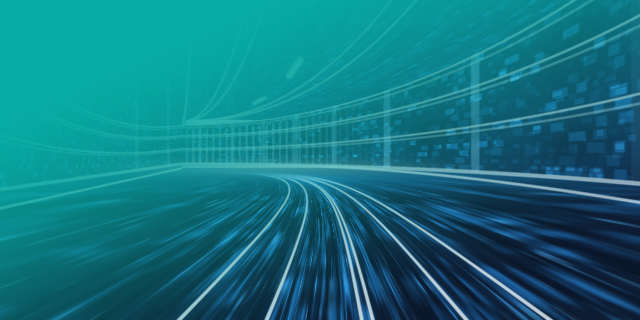
This background is drawn by a Shadertoy shader. Its source:

```glsl
// A curving data tunnel: bright floor rails, mosaic walls and a teal corner haze.

const vec3 TEAL = vec3(0.025, 0.68, 0.645);
const vec3 NAVY = vec3(0.05, 0.11, 0.20);
const vec3 BLUE = vec3(0.11, 0.40, 0.66);
const vec3 PALE = vec3(0.80, 0.86, 0.89);

float hash(vec2 p) {
    return fract(sin(dot(p, vec2(127.1, 311.7))) * 43758.5453);
}

float noise(vec2 p) {
    vec2 i = floor(p), f = fract(p);
    f = f * f * (3.0 - 2.0 * f);
    return mix(mix(hash(i), hash(i + vec2(1, 0)), f.x),
               mix(hash(i + vec2(0, 1)), hash(i + vec2(1, 1)), f.x), f.y);
}

float stroke(float d, float width, float aa) {
    return 1.0 - smoothstep(width - aa, width + aa, abs(d));
}

// Soft rectangular tiles, each with its own length and brightness.
float mosaic(vec2 p) {
    p.x += 3.0 * hash(vec2(floor(p.y), 7.0));
    vec2 f = abs(fract(p) - 0.5);
    float size = mix(0.25, 0.5, hash(floor(p) + 9.0));
    float tile = smoothstep(size, size - 0.15, f.x) * smoothstep(0.48, 0.3, f.y);
    return tile * smoothstep(0.35, 1.0, hash(floor(p)));
}

float segment(vec2 p, vec2 a, vec2 b) {
    vec2 ab = b - a;
    return length(p - a - ab * clamp(dot(p - a, ab) / dot(ab, ab), 0.0, 1.0));
}

// Rails share one bent perspective, so each is a constant lane value.
vec3 floorColor(vec2 p, float aa) {
    float depth = max(p.y - 0.521, 0.006);
    float scale = depth + 0.013;
    float lane = (p.x - 1.06 + 0.00509 / depth) / scale;
    float slope = lane + 0.00509 / (depth * depth);
    float angle = atan(lane);
    float row = log(depth);
    float streak = noise(vec2(angle * 34.0, row * 3.0));
    float fine = noise(vec2(angle * 85.0, row * 4.0 + 20.0));
    float patches = noise(vec2(angle * 13.0, row * 9.0));
    float near = smoothstep(0.01, 0.13, depth);
    float light = smoothstep(0.42, 0.95, streak * 0.55 + fine * 0.3 + patches * 0.25);
    vec3 col = mix(NAVY, BLUE, mix(0.5, light, near));
    col += vec3(0.12, 0.22, 0.25) * near * smoothstep(0.7, 0.95, fine) * patches;
    col = mix(col, NAVY * 0.6, 0.5 * near * smoothstep(0.55, 0.8, noise(vec2(angle * 50.0, row))));

    float lanes[6] = float[6](-0.995, -0.439, 0.165, 0.235, 0.83, 1.36);
    float rail = 0.0, glow = 0.0;
    for (int i = 0; i < 6; i++) {
        float d = abs(lane - lanes[i]) * scale / sqrt(1.0 + slope * slope);
        rail = max(rail, stroke(d, 0.0017 + 0.009 * depth, aa));
        glow += exp(-d * 90.0);
    }
    float visible = smoothstep(0.012, 0.045, depth);
    col += BLUE * 0.25 * glow * visible;
    return mix(col, PALE, rail * visible * 0.93);
}

// Wall height is measured as v: 0 at the kerb and 1 at the cornice.
vec3 wallColor(vec2 p, float u, float v, float height, float aa) {
    float along = 75.0 * u / (0.55 + abs(u));
    float tiles = mosaic(vec2(along, v * 15.0));
    float small = mosaic(vec2(along * 1.7 + 5.0, v * 27.0));
    float cloud = noise(vec2(along * 0.35, v * 5.0));
    vec3 col = mix(NAVY, BLUE, 0.12 + 0.6 * tiles + 0.4 * small * cloud + 0.2 * cloud);
    col += vec3(0.08, 0.15, 0.17) * tiles * small;

    float bars = smoothstep(0.25, 0.4, abs(fract(p.x * 48.0) - 0.5));
    float windows = smoothstep(1.25, 0.8, p.x) * smoothstep(0.56, 0.6, p.x);
    col = mix(col, PALE, 0.3 * bars * windows * step(v, 0.9));

    float pillar = 0.0;
    for (int i = -2; i < 8; i++) {
        float k = float(i);
        float x = 0.625 + 0.099 * k + 0.266 * pow(abs(k) / 6.0, 6.0);
        float width = 0.004 + 0.009 * pow(abs(k) / 6.0, 2.0);
        pillar = max(pillar, stroke(p.x - x, width, aa) * (k > 6.0 ? 0.2 : 1.0));
    }
    col = mix(col, mix(BLUE, PALE, 0.4), pillar * (0.35 + 0.3 * cloud));

    float levels[6] = float[6](1.0, 0.94, 0.735, 0.69, 0.393, 0.35);
    float tilt = sqrt(1.0 + pow(0.83 * u * v, 2.0));
    for (int i = 0; i < 6; i++) {
        float line = stroke((v - levels[i]) * height / tilt, 0.0022 + 0.002 * abs(u), aa);
        col = mix(col, PALE, line * (i % 2 == 0 ? 0.65 : 0.4));
    }
    return col;
}

vec3 ceilingColor(vec2 p, float aa) {
    float rise = pow(max(0.378 - p.y, 0.002), 0.45);
    float arc = (p.x - 0.568) / rise;
    float tilt = sqrt(1.0 + pow(0.45 * arc * rise / max(0.378 - p.y, 0.002), 2.0));
    float dash = mosaic(vec2(rise * 34.0, arc * 26.0));
    float streak = noise(vec2(arc * 45.0, rise * 9.0));
    vec3 col = mix(NAVY, BLUE, 0.25 + 0.4 * dash + 0.35 * streak);
    float arcs[5] = float[5](0.05, 0.32, 0.41, 1.015, 1.136);
    for (int i = 0; i < 5; i++)
        col = mix(col, PALE, 0.5 * stroke((arc - arcs[i]) * rise / tilt, 0.0035, aa));
    float lamps = stroke(segment(p, vec2(0.905, 0.235), vec2(0.938, 0.188)), 0.011, aa * 2.0);
    lamps = max(lamps, stroke(segment(p, vec2(0.795, 0.322), vec2(0.826, 0.306)), 0.006, aa * 2.0));
    return mix(col, PALE, lamps * 0.65);
}

void mainImage(out vec4 fragColor, in vec2 fragCoord) {
    // Two units wide, with y measured down from the top.
    vec2 p = fragCoord / iResolution.xy * vec2(2.0, -1.0) + vec2(0.0, 1.0);
    float aa = 1.0 / iResolution.y;
    float side = p.x - 0.568;
    float u = side / (side > 0.0 ? 1.432 : 0.781);
    float height = 0.12 + 0.596 * u * u;
    float kerb = side > 0.0 ? 0.512 + 0.062 * u * u : 0.512 - 0.11 * u;
    float v = (kerb - p.y) / height;

    vec3 wall = wallColor(p, u, v, height, aa);
    float roof = side > 0.0 ? smoothstep(1.0, 1.03, v) : smoothstep(0.3, 0.2, p.y);
    vec3 col = mix(wall, ceilingColor(p, aa), roof);
    col = mix(col, floorColor(p, aa), smoothstep(kerb - aa, kerb + aa, p.y));

    // Kerb lines and the pale far end of the road.
    float outer = side > 0.0 ? 0.521 + 0.112 * pow(max((p.x - 0.99) / 1.01, 0.0), 1.5)
                             : 0.526 - 0.172 * u;
    col = mix(col, PALE, 0.7 * stroke(p.y - kerb, 0.004 + 0.003 * abs(u), aa));
    col = mix(col, PALE, 0.75 * stroke(p.y - outer, 0.003 + 0.002 * abs(u), aa));
    vec2 far = (p - vec2(0.82, 0.524)) / vec2(0.42, 0.025);
    col = mix(col, PALE, 0.42 * exp(-dot(far, far)));

    // Diagonal haze from the upper left corner.
    float haze = 1.0 - smoothstep(0.28, 1.6, 0.45 * p.x + p.y);
    fragColor = vec4(mix(col, TEAL, haze), 1.0);
}
```
